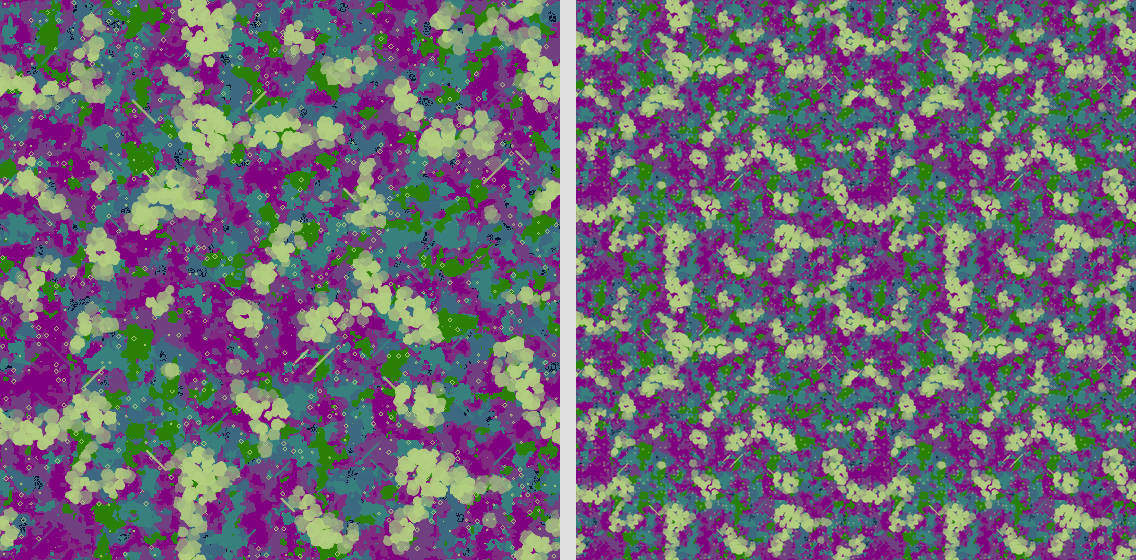
Left, the tile; right, the same tile 2 across and 2 down.
This texture is drawn by a WebGL 1 fragment shader. Its source:

```glsl
precision highp float;
// Tiling mottled ground: ragged colour patches, pale blossom clusters, diagonal strokes and tiny diamonds.

uniform vec2 u_resolution;

const vec3 PURPLE = vec3(0.50, 0.00, 0.50);
const vec3 PLUM   = vec3(0.50, 0.17, 0.50);
const vec3 VIOLET = vec3(0.44, 0.25, 0.50);
const vec3 SLATE  = vec3(0.24, 0.41, 0.50);
const vec3 TEAL   = vec3(0.22, 0.50, 0.49);
const vec3 GREEN  = vec3(0.16, 0.50, 0.01);
const vec3 GREY   = vec3(0.50, 0.55, 0.50);
const vec3 PALE   = vec3(0.70, 0.81, 0.50);
const vec3 INK    = vec3(0.02, 0.07, 0.18);

const float GRAINS = 512.0;         // smallest blocks per side
const float PATCH_FREQ = 18.0;
const float REGION_FREQ = 6.0;
const float CLUSTER_FREQ = 10.0;
const float PETAL_CELLS = 60.0;
const float STROKE_CELLS = 9.0;
const float MARK_CELLS = 64.0;      // must divide GRAINS

const float GREEN_LEVEL = 0.32;
const float TEAL_LEVEL = 0.255;
const float SLATE_LEVEL = 0.17;
const float VIOLET_LEVEL = 0.11;
const float PLUM_LEVEL = -0.07;
const float CLUSTER_LEVEL = 0.19;
const float STROKE_HALF_WIDTH = 0.0021;
const float STROKE_SHARE = 0.75;
const float MARK_SHARE = 0.32;

vec2 hash2(vec2 cell, float seed) {
  vec3 q = fract(vec3(cell.xyx + seed * 17.31) * vec3(0.1031, 0.1030, 0.0973));
  q += dot(q, q.yzx + 33.33);
  return fract((q.xx + q.yz) * q.zy);
}

float cornerSlope(vec2 cell, vec2 offset, vec2 f, float period, float seed) {
  float angle = 6.28318 * hash2(mod(cell + offset, period), seed).x;
  return dot(vec2(cos(angle), sin(angle)), f - offset);
}

// Gradient noise that wraps after one canvas
float noise(vec2 uv, float period, float seed) {
  vec2 p = uv * period;
  vec2 cell = floor(p), f = p - cell;
  vec2 s = f * f * (3.0 - 2.0 * f);
  float low = mix(cornerSlope(cell, vec2(0, 0), f, period, seed),
                  cornerSlope(cell, vec2(1, 0), f, period, seed), s.x);
  float high = mix(cornerSlope(cell, vec2(0, 1), f, period, seed),
                   cornerSlope(cell, vec2(1, 1), f, period, seed), s.x);
  return mix(low, high, s.y);
}

float raggedNoise(vec2 uv, float seed) {
  float sum = 0.0, gain = 1.0, period = PATCH_FREQ;
  for (int i = 0; i < 4; i++) {
    sum += gain * noise(uv, period, seed + float(i));
    gain *= 0.6;
    period *= 2.0;
  }
  return sum;
}

// Hard-edged patches, with dark specks inside the slate
vec3 patches(vec2 uv) {
  float cool = 0.5 * noise(uv, REGION_FREQ, 1.0);
  float slate = raggedNoise(uv, 20.0) + cool;
  vec3 color = mix(PURPLE, PLUM, step(PLUM_LEVEL, slate));
  color = mix(color, VIOLET, step(VIOLET_LEVEL, raggedNoise(uv, 10.0)));
  float speck = step(0.27, noise(uv, 36.0, 5.0)) * step(0.62, hash2(floor(uv * GRAINS), 6.0).x);
  color = mix(color, mix(SLATE, INK, speck), step(SLATE_LEVEL, slate));
  color = mix(color, TEAL, step(TEAL_LEVEL, raggedNoise(uv, 30.0) + cool));
  return mix(color, GREEN, step(GREEN_LEVEL, raggedNoise(uv, 40.0) + cool));
}

// Short strokes along both diagonals
vec3 strokes(vec3 color, vec2 uv, float px) {
  vec2 home = floor(uv * STROKE_CELLS);
  for (int j = -1; j <= 1; j++) for (int i = -1; i <= 1; i++) {
    vec2 cell = home + vec2(i, j), id = mod(cell, STROKE_CELLS);
    vec2 pick = hash2(id, 51.0), tint = hash2(id, 52.0);
    vec2 d = uv - (cell + hash2(id, 50.0)) / STROKE_CELLS;
    d.x *= pick.x < 0.5 ? -1.0 : 1.0;
    vec2 along = vec2(d.x + d.y, d.x - d.y) * 0.7071;
    float reach = mix(0.012, 0.036, pick.y);
    float dist = length(vec2(max(abs(along.x) - reach, 0.0), along.y)) - STROKE_HALF_WIDTH;
    vec3 ink = tint.x < 0.4 ? TEAL : tint.x < 0.75 ? VIOLET : mix(GREY, PALE, tint.x);
    float cover = 1.0 - smoothstep(-0.5 * px, 0.5 * px, dist);
    color = mix(color, ink, 0.85 * cover * step(tint.y, STROKE_SHARE));
  }
  return color;
}

// Overlapping round petals, paler towards the heart of each cluster
vec3 clusters(vec3 color, vec2 uv, float px) {
  vec2 home = floor(uv * PETAL_CELLS);
  for (int j = -1; j <= 1; j++) for (int i = -1; i <= 1; i++) {
    vec2 cell = home + vec2(i, j), id = mod(cell, PETAL_CELLS);
    vec2 center = (cell + hash2(id, 60.0)) / PETAL_CELLS, pick = hash2(id, 61.0);
    float excess = noise(center, CLUSTER_FREQ, 62.0)
                 + 0.5 * noise(center, 2.0 * CLUSTER_FREQ, 63.0) - CLUSTER_LEVEL;
    float dist = length(uv - center) - mix(0.45, 0.85, pick.x) / PETAL_CELLS;
    float tone = clamp(0.4 + 3.5 * excess + 0.7 * (pick.y - 0.5), 0.0, 1.0);
    float cover = step(0.0, excess) * (1.0 - smoothstep(-0.5 * px, 0.5 * px, dist));
    color = mix(color, mix(GREY, PALE, tone), cover * mix(0.6, 0.95, tone));
  }
  return color;
}

// Dots and hollow diamonds set on the grain grid
vec3 marks(vec3 color, vec2 uv) {
  float size = GRAINS / MARK_CELLS;
  vec2 cell = floor(uv * MARK_CELLS), pick = hash2(cell, 71.0);
  vec2 center = floor(hash2(cell, 70.0) * (size - 4.0)) + 2.5;
  vec2 d = abs(uv * GRAINS - cell * size - center);
  float ring = abs(d.x + d.y - floor(pick.y * 2.99));
  float share = MARK_SHARE * (1.0 + 1.8 * noise(uv, REGION_FREQ, 72.0));
  return mix(color, PALE, 0.85 * step(pick.x, share) * (1.0 - smoothstep(0.3, 0.7, ring)));
}

void main() {
  vec2 uv = gl_FragCoord.xy / u_resolution;
  float px = 1.0 / min(u_resolution.x, u_resolution.y);
  vec2 grain = (floor(uv * GRAINS) + 0.5) / GRAINS;
  vec2 frayed = uv + 0.004 * vec2(noise(grain, 128.0, 80.0), noise(grain, 128.0, 81.0));
  vec3 color = strokes(patches(grain), uv, px);
  color = marks(clusters(color, frayed, px), uv);
  gl_FragColor = vec4(color, 1.0);
}
```
